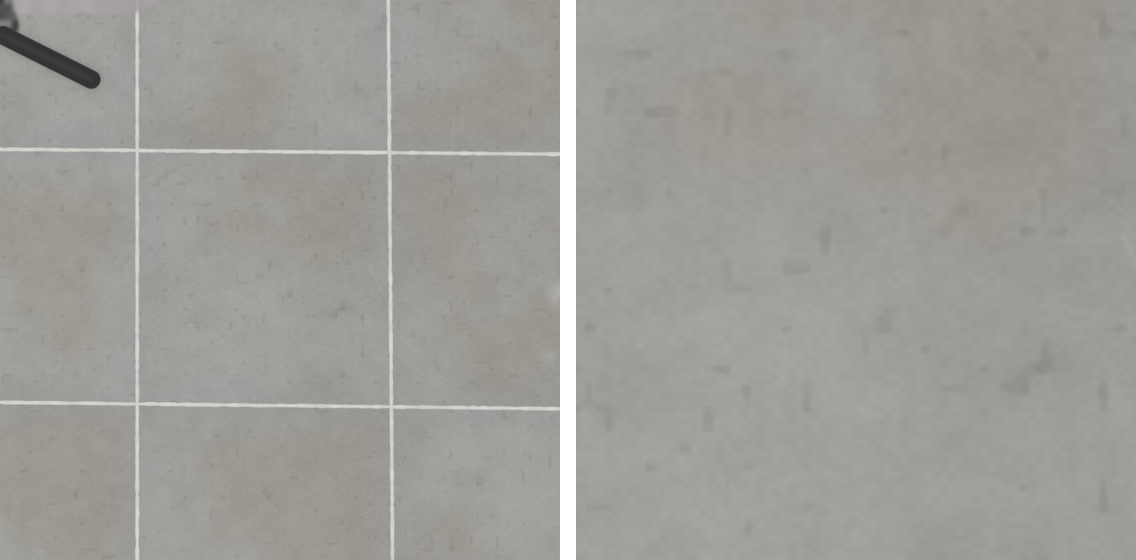
Left: the whole. Right: its middle third, enlarged.
Give the GLSL for this texture, as a Shadertoy shader.

```glsl
// Worn grey stone floor tiles with pale grout, and a dark handle lying in the upper left corner.

const vec3 STONE_WARM = vec3(0.605, 0.592, 0.563);
const vec3 STONE_COOL = vec3(0.632, 0.634, 0.620);
const vec3 STAIN      = vec3(0.590, 0.565, 0.530);
const vec3 EDGE_GREY  = vec3(0.595, 0.600, 0.610);
const vec3 SCUFF      = vec3(0.700, 0.700, 0.685);
const vec3 GROUT      = vec3(0.835, 0.835, 0.810);
const vec3 HANDLE     = vec3(0.205, 0.205, 0.208);
const vec3 CLOTH      = vec3(0.660, 0.635, 0.645);

const float TILE_SIZE = 0.452;
const float GROUT_HALF_WIDTH = 0.0031;

float hash(vec2 p) {
    return fract(sin(dot(p, vec2(127.1, 311.7))) * 43758.5453);
}

float noise(vec2 p) {
    vec2 cell = floor(p), f = fract(p);
    f = f * f * (3.0 - 2.0 * f);
    return mix(mix(hash(cell), hash(cell + vec2(1, 0)), f.x),
               mix(hash(cell + vec2(0, 1)), hash(cell + vec2(1, 1)), f.x), f.y);
}

float fbm(vec2 p) {
    float sum = 0.0, amplitude = 0.5;
    for (int i = 0; i < 5; i++) {
        sum += amplitude * noise(p);
        p = mat2(0.8, 0.6, -0.6, 0.8) * p * 2.03 + 17.3;
        amplitude *= 0.5;
    }
    return sum;
}

// Distance to a segment
float segment(vec2 p, vec2 a, vec2 b) {
    vec2 ab = b - a;
    return length(p - a - ab * clamp(dot(p - a, ab) / dot(ab, ab), 0.0, 1.0));
}

// Coverage of a shape from its signed distance
float cover(float d, float blur) {
    return 1.0 - smoothstep(-blur, blur, d);
}

// Soft round patch
float patchAt(vec2 p, vec2 centre, float radius) {
    vec2 q = (p - centre) / radius;
    return exp(-dot(q, q));
}

// Tile coordinates, slightly skewed by perspective
vec2 tileCoords(vec2 p) {
    return vec2((p.x - 0.2450) / (0.4485 + 0.0075 * (1.0 - p.y)),
                (p.y - 0.2815 + 0.0115 * p.x) / (0.4520 + 0.0027 * p.x));
}

vec3 stone(vec2 p, vec2 tile, float jointDistance) {
    vec2 id = floor(tile);
    vec2 q = p + 3.7 * id;
    vec3 colour = mix(STONE_WARM, STONE_COOL, smoothstep(0.25, 0.70, fbm(q * 5.0)));

    // Broad light, cooler rims and brownish stains
    colour += 0.010 * (0.6 - p.x) + 0.008 * (hash(id) - 0.5);
    colour = mix(colour, EDGE_GREY, 0.55 * exp(-jointDistance / 0.035));
    float stain = patchAt(p, vec2(0.44, 0.86), 0.09) + patchAt(p, vec2(0.44, 0.64), 0.09);
    colour = mix(colour, STAIN, 0.65 * stain * smoothstep(0.2, 0.65, fbm(p * 14.0)));

    // Mottling, fine grain and sparse pits
    colour += 0.040 * (fbm(q * 38.0) - 0.48);
    colour += 0.022 * (noise(q * vec2(210.0, 260.0)) - 0.5);
    colour -= 0.035 * smoothstep(0.80, 0.98, noise(q * 85.0));
    return colour;
}

// Pale scratches and rubbed spots
float scuffs(vec2 p) {
    float marks = 0.5 * cover(segment(p, vec2(0.660, 0.525), vec2(0.683, 0.475)) - 0.001, 0.004);
    marks += 0.4 * cover(segment(p, vec2(0.915, 0.520), vec2(0.930, 0.510)) - 0.001, 0.004);
    marks += 0.9 * patchAt(p, vec2(1.000, 0.475), 0.022);
    marks += 0.5 * patchAt(p, vec2(0.980, 0.362), 0.015);
    return marks * (0.5 + 0.6 * noise(p * 90.0));
}

void mainImage(out vec4 fragColor, in vec2 fragCoord) {
    vec2 p = fragCoord / iResolution.xy;
    float pixel = 1.0 / min(iResolution.x, iResolution.y);

    vec2 tile = tileCoords(p);
    vec2 joints = abs(tile - round(tile)) * TILE_SIZE;
    float jointDistance = min(joints.x, joints.y);

    vec3 colour = stone(p, tile, jointDistance);
    colour = mix(colour, SCUFF, clamp(scuffs(p), 0.0, 1.0));

    // Grout with a ragged edge and uneven brightness
    float ragged = 0.0016 * (noise(p * 110.0) - 0.5);
    float grout = cover(jointDistance - GROUT_HALF_WIDTH - ragged, max(pixel, 0.0014));
    colour = mix(colour, GROUT + 0.06 * (noise(p * 60.0) - 0.5), 0.95 * grout);

    // Pale cloth along the top edge, fading to the right
    float hem = 0.971 + 0.006 * noise(p * 12.0) + 0.05 * smoothstep(0.22, 0.36, p.x);
    float cloth = smoothstep(hem - 0.004, hem + 0.006, p.y) * (1.0 - smoothstep(0.22, 0.35, p.x));
    vec3 folds = CLOTH + 0.05 * (noise(vec2(p.x * 45.0, p.y * 12.0)) - 0.5);
    colour = mix(colour, folds, 0.9 * cloth);

    // Handle with a soft shadow and a grey joint at its end
    float handle = segment(p, vec2(0.005, 0.937), vec2(0.163, 0.858)) - 0.0165;
    colour *= 1.0 - 0.10 * exp(-max(handle, 0.0) / 0.009);
    float knuckle = segment(p, vec2(0.000, 0.995), vec2(0.012, 0.955)) - 0.022;
    colour = mix(colour, vec3(0.22 + 0.30 * noise(p * 70.0)), cover(knuckle, 0.006));
    vec3 handleColour = HANDLE + 0.03 * smoothstep(-0.008, -0.016, handle);
    colour = mix(colour, handleColour, cover(handle, max(pixel, 0.0015)));

    fragColor = vec4(clamp(colour, 0.0, 1.0), 1.0);
}
```
